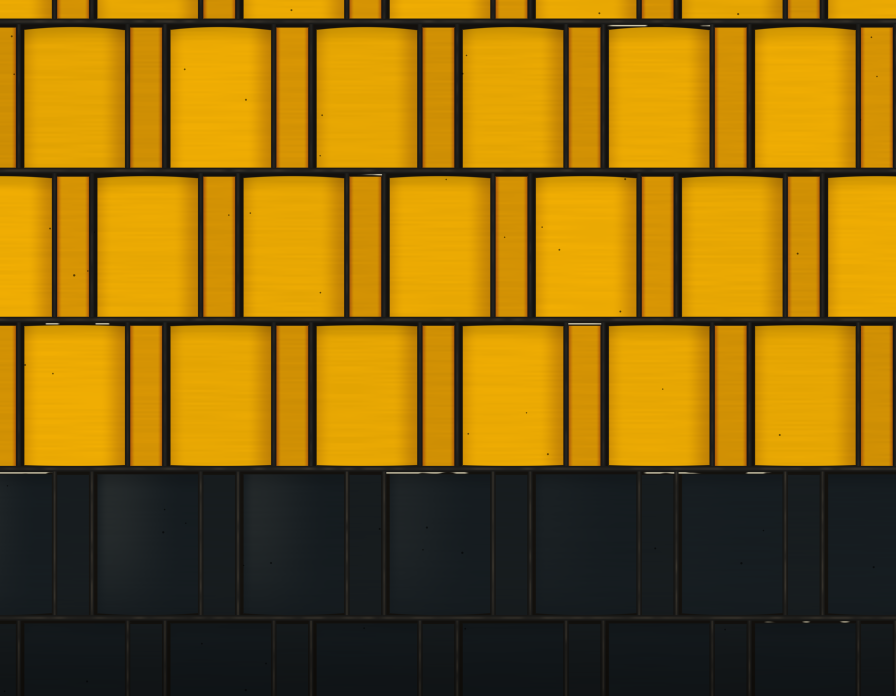
A Shadertoy shader for this pattern:

```glsl
// Woven strip fence: staggered bulging panels behind a wire grid, yellow rows over charcoal ones.
// Each row is a half-pitch shifted repeat; distance functions cut the panels, strips and wires.
// Cell hashes and value noise add tone shifts, streaks, specks, worn wire and slits of light.

// Lengths are fractions of the canvas width
const vec2 PITCH = vec2(0.1631, 0.1664);
const vec2 ORIGIN = vec2(0.0210, 0.0872);
const float WIDE = 0.1215;          // wire to wire across a bulging panel
const float WIRE_V = 0.0024;        // half widths
const float WIRE_H = 0.0031;
const float FIRST_YELLOW_ROW = 1.0;
const float SLIT_CHANCE = 0.13;
const float SPECK_CHANCE = 0.035;
const float SPECK_CELL = 0.022;

const vec3 GAP = vec3(0.075, 0.065, 0.050);
const vec3 YELLOW = vec3(0.915, 0.660, 0.010);
const vec3 YELLOW_EDGE = vec3(0.760, 0.510, 0.020);
const vec3 YELLOW_STRIP = vec3(0.825, 0.570, 0.015);
const vec3 RUST = vec3(0.660, 0.330, 0.040);
const vec3 CHARCOAL = vec3(0.085, 0.110, 0.125);
const vec3 CHARCOAL_LIT = vec3(0.145, 0.165, 0.170);
const vec3 CHARCOAL_STRIP = vec3(0.090, 0.110, 0.120);
const vec3 WIRE = vec3(0.100, 0.100, 0.095);
const vec3 WIRE_SHINE = vec3(0.270, 0.245, 0.205);
const vec3 DAYLIGHT = vec3(0.820, 0.790, 0.680);

float hash(vec2 p) {
    vec3 q = fract(p.xyx * vec3(0.1031, 0.1030, 0.0973));
    q += dot(q, q.yzx + 33.33);
    return fract((q.x + q.y) * q.z);
}

float noise(vec2 p) {
    vec2 i = floor(p), f = fract(p);
    f = f * f * (3.0 - 2.0 * f);
    vec2 e = vec2(0.0, 1.0);
    return mix(mix(hash(i), hash(i + e.yx), f.x),
               mix(hash(i + e.xy), hash(i + e.yy), f.x), f.y);
}

float fill(float d) {
    float aa = 0.8 / iResolution.x;
    return 1.0 - smoothstep(-aa, aa, d);
}

// Signed distance to the span a..b
float span(float x, float a, float b) { return max(a - x, x - b); }

void mainImage(out vec4 fragColor, in vec2 fragCoord) {
    vec2 p = fragCoord / iResolution.x;

    // Staggered cell: a wide panel from 0 to WIDE, then a narrow strip
    float v = (p.y - ORIGIN.y) / PITCH.y;
    float row = floor(v);
    float u = (p.x - ORIGIN.x) / PITCH.x + 0.5 * mod(row + 1.0, 2.0);
    vec2 cell = vec2(floor(u), row);
    vec2 q = vec2(fract(u), fract(v)) * PITCH;
    float yellow = step(FIRST_YELLOW_ROW, row);
    float tone = hash(cell + 17.0);
    float streak = noise(p * vec2(18.0, 420.0)) - 0.5;

    // Seen from eye level, upper edges arch and lower edges sag
    float t = 2.0 * q.x / WIDE - 1.0;
    float bend = t * t;
    float top = PITCH.y - 0.0062 - 0.0013 * max(row, 0.0) * bend;
    float bottom = 0.0030 + 0.0013 * max(2.0 - row, 0.0) * bend;
    float panel = max(span(q.x, 0.0062, WIDE - 0.0030), span(q.y, bottom, top));
    float strip = max(span(q.x, WIDE + 0.0028, PITCH.x - 0.0032),
                      span(q.y, 0.0030, PITCH.y - 0.0068));

    // Strip colour, rusty where it tucks behind the wires
    float tuck = min(q.x - WIDE, PITCH.x - q.x);
    vec3 yellowStrip = mix(RUST, YELLOW_STRIP, smoothstep(0.0015, 0.0085, tuck));
    vec3 stripColor = mix(CHARCOAL_STRIP, yellowStrip, yellow);

    // Panel colour, lit across the bulge and shaded under the top wire
    float bulge = smoothstep(1.05, 0.55, abs(t + 0.06));
    float shade = mix(0.88, 1.0, smoothstep(0.0, 0.020, top - q.y));
    vec3 yellowPanel = mix(YELLOW_EDGE, YELLOW, bulge);
    float sheen = smoothstep(-1.0, -0.7, t) * smoothstep(0.7, -0.7, t)
                * smoothstep(0.9, 0.1, p.x) * smoothstep(0.05, 0.20, p.y);
    vec3 darkPanel = mix(CHARCOAL, CHARCOAL_LIT, sheen);
    vec3 panelColor = mix(darkPanel, yellowPanel, yellow) * shade;

    vec3 color = mix(GAP, stripColor, fill(strip));
    color = mix(color, panelColor, fill(panel));
    color *= 1.0 + 0.035 * streak + 0.04 * (tone - 0.5);

    // Sparse dark specks on the panels
    vec2 speckCell = floor(p / SPECK_CELL);
    vec2 jitter = 0.2 + 0.6 * vec2(hash(speckCell + 3.1), hash(speckCell + 8.7));
    float size = 0.0006 + 0.0006 * hash(speckCell + 5.3);
    float speck = fill(length(p - (speckCell + jitter) * SPECK_CELL) - size);
    color *= 1.0 - 0.6 * speck * step(hash(speckCell), SPECK_CHANCE);

    // Broken slits of daylight above some panels and strips
    float part = step(WIDE, q.x);
    float slit = fill(abs(q.y - PITCH.y + 0.0046) - 0.0008);
    slit *= step(hash(cell * 2.0 + part + 41.0), SLIT_CHANCE);
    color = mix(color, DAYLIGHT, slit * smoothstep(0.45, 0.65, noise(p * 70.0)));

    // Wire grid with a worn shine along its middle
    float dV = min(min(q.x, PITCH.x - q.x), abs(q.x - WIDE));
    float dH = min(q.y, PITCH.y - q.y);
    float wear = 0.25 + 0.75 * noise(p * 90.0);
    float shineV = smoothstep(0.0019, 0.0, dV) * wear * mix(0.75, 0.40, yellow);
    color = mix(color, mix(WIRE, WIRE_SHINE, shineV), fill(dV - WIRE_V));
    float shineH = smoothstep(0.0024, 0.0004, dH) * wear * 0.65;
    color = mix(color, mix(WIRE, WIRE_SHINE, shineH), fill(dH - WIRE_H));

    // Light falls off towards the ground
    color *= mix(0.72, 1.0, smoothstep(0.0, 0.13, p.y));
    fragColor = vec4(color, 1.0);
}
```
